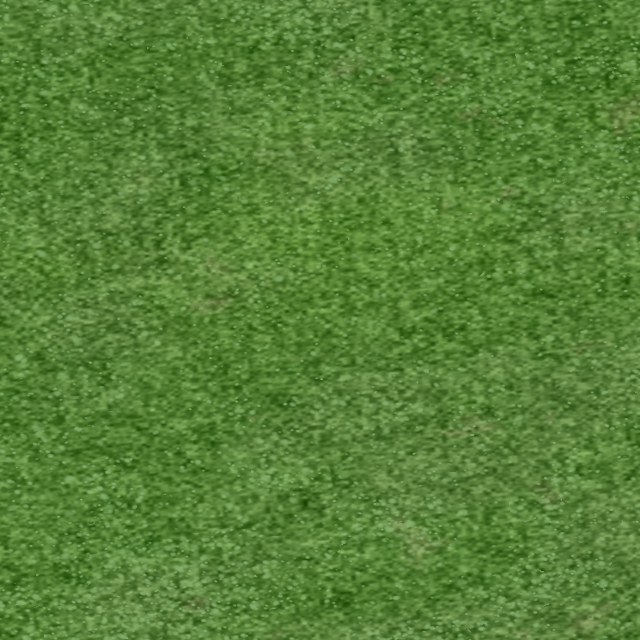
A WebGL 1 fragment shader for this texture:

```glsl
precision highp float;

uniform vec2 u_resolution;

float hash(vec2 p, float seed) {
  return fract(sin(dot(p, vec2(127.1, 311.7)) + seed * 74.7) * 43758.5453);
}

float valueNoise(vec2 p, float seed) {
  vec2 cell = floor(p);
  vec2 f = fract(p);
  f = f * f * (3.0 - 2.0 * f);
  float low = mix(hash(cell, seed), hash(cell + vec2(1.0, 0.0), seed), f.x);
  float high = mix(hash(cell + vec2(0.0, 1.0), seed), hash(cell + 1.0, seed), f.x);
  return mix(low, high, f.y);
}

float fbm(vec2 p, float seed) {
  float sum = 0.0;
  float weight = 0.5;
  for (int i = 0; i < 4; i++) {
    sum += weight * valueNoise(p, seed + float(i));
    p = p * 2.03 + 11.3;
    weight *= 0.5;
  }
  return sum / 0.9375;
}

vec2 rotate(vec2 p, float angle) {
  float c = cos(angle);
  float s = sin(angle);
  return vec2(c * p.x + s * p.y, c * p.y - s * p.x);
}

// Soft, mostly flat leaves scattered on a jittered grid; returns coverage.
float leafFlecks(vec2 uv, float scale, float density, float seed) {
  vec2 p = uv * scale;
  vec2 cell = floor(p);
  float cover = 0.0;
  for (int j = -1; j <= 1; j++) {
    for (int i = -1; i <= 1; i++) {
      vec2 id = cell + vec2(float(i), float(j));
      vec2 center = id + vec2(hash(id, seed), hash(id, seed + 1.0));
      float size = hash(id, seed + 2.0);
      vec2 radius = mix(vec2(0.40, 0.27), vec2(0.85, 0.55), size * size);
      vec2 d = rotate(p - center, 0.8 * (hash(id, seed + 3.0) - 0.5)) / radius;
      float present = step(hash(id, seed + 4.0), density);
      float strength = mix(0.35, 1.0, hash(id, seed + 5.0));
      cover = max(cover, present * strength * (1.0 - smoothstep(0.25, 1.15, length(d))));
    }
  }
  return cover;
}

// Fine horizontal blades, centred on zero.
float bladeGrain(vec2 uv) {
  float tufts = valueNoise(uv * vec2(50.0, 72.0), 20.0) - 0.5;
  float blades = valueNoise(uv * vec2(105.0, 175.0), 21.0) - 0.5;
  float tips = valueNoise(rotate(uv, 0.12) * vec2(150.0, 250.0), 22.0) - 0.5;
  return 0.25 * tufts + 0.80 * blades + 0.80 * tips;
}

void main() {
  vec2 uv = gl_FragCoord.xy / u_resolution.y;
  vec2 drift = rotate(uv, 0.18);

  vec3 grass = vec3(0.313, 0.487, 0.190);
  vec3 sunny = vec3(0.360, 0.545, 0.185);
  vec3 faded = vec3(0.392, 0.520, 0.272);
  vec3 bare = vec3(0.470, 0.500, 0.310);
  vec3 clover = vec3(0.530, 0.705, 0.445);
  vec3 shadow = vec3(0.195, 0.365, 0.100);

  // Broad slanted patches of hue
  float sunnyBand = 1.0 - smoothstep(0.05, 0.32, abs(uv.y - 0.66 - 0.06 * uv.x));
  float sunnyPatch = sunnyBand * smoothstep(0.35, 0.70, fbm(drift * vec2(5.0, 9.0), 1.0));
  float fadedPatch = smoothstep(0.40, 0.75, fbm(drift * vec2(4.0, 8.0), 6.0) + 0.12 * (uv.x - 0.5));
  float barePatch = smoothstep(0.70, 0.84, fbm(drift * vec2(9.0, 15.0), 11.0));
  vec3 color = mix(grass, sunny, 0.65 * sunnyPatch * (1.0 - 0.6 * uv.x));
  color = mix(color, faded, 0.60 * fadedPatch);
  color = mix(color, bare, 0.45 * barePatch);

  // Blade texture and soft mottling
  float mottle = fbm(drift * vec2(14.0, 24.0), 15.0) - 0.5;
  color += (0.245 * bladeGrain(uv) + 0.13 * mottle) * vec3(1.0, 0.98, 0.88);

  // Clover gathers in the lower part and the upper right
  float cloverZone = (1.0 - smoothstep(0.12, 0.42, uv.y))
    + smoothstep(0.70, 1.00, uv.y + 0.20 * (uv.x - 0.5));
  float clumps = smoothstep(0.40, 0.66, fbm(drift * vec2(9.0, 14.0), 30.0));
  float density = 0.07 + 0.14 * clumps + 0.30 * clumps * cloverZone + 0.05 * cloverZone;
  float gaps = leafFlecks(uv, 95.0, 0.18 + 0.5 * density, 40.0);
  float small = leafFlecks(uv, 125.0, density, 50.0);
  float large = leafFlecks(uv, 80.0, 0.50 * density, 60.0);
  color = mix(color, shadow, 0.55 * gaps);
  color = mix(color, clover, 0.85 * small);
  color = mix(color, clover, 0.85 * large);

  gl_FragColor = vec4(clamp(color, 0.0, 1.0), 1.0);
}
```
